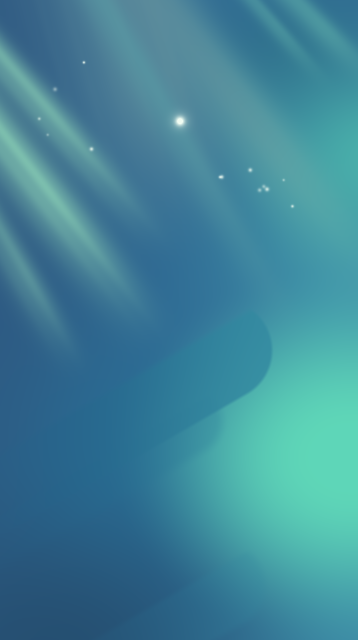
Reproduce this background procedurally as a WebGL 2 fragment shader.

```glsl
#version 300 es
precision highp float;
uniform vec2 u_resolution;
out vec4 fragColor;

float hash(float n) {
    return fract(sin(n * 127.1) * 43758.55);
}

float noise(float x) {
    float f = fract(x);
    return mix(hash(floor(x)), hash(floor(x) + 1.0), f * f * (3.0 - 2.0 * f));
}

float glow(vec2 p, vec2 center, vec2 radius) {
    vec2 d = (p - center) / radius;
    return exp(-dot(d, d));
}

// Light shaft from a to b, crisper on its upper right side
float ray(vec2 p, vec2 a, vec2 b, float width) {
    vec2 axis = b - a;
    float along = dot(p - a, axis) / dot(axis, axis);
    float side = dot(p - a, normalize(vec2(axis.y, -axis.x)));
    float s = side / (width * (side > 0.0 ? 0.65 : 1.1));
    float streaks = 0.86 + 0.14 * noise(side * 45.0 + a.x * 31.0 + 20.0);
    return exp(-s * s) * streaks * (1.0 - smoothstep(0.25, 1.05, along));
}

// Rounded diagonal band ending at its tip, cut along the upper side
float fold(vec2 p, vec2 tip, float radius, float soft) {
    vec2 q = p - tip;
    float along = dot(q, vec2(0.865, -0.5));
    float across = dot(q, vec2(0.5, 0.865));
    float d = length(vec2(max(along, 0.0), across)) - radius;
    float upper = smoothstep(-0.5, -0.32, across / radius);
    return (1.0 - smoothstep(-soft, soft, d)) * upper * smoothstep(-0.95, 0.0, along);
}

// Two scattered groups of tiny lights, left and right
float sparkles(vec2 p) {
    float light = 0.0;
    for (int i = 0; i < 13; i++) {
        float n = float(i);
        vec2 r = vec2(hash(n + 3.0), hash(n + 41.0));
        vec2 c = i < 5 ? vec2(0.08, 0.12) + r * vec2(0.31, 0.40)
                       : vec2(0.59, 0.41) + r * vec2(0.33, 0.10) + vec2(0.0, 0.13 * r.x);
        float size = mix(0.0035, 0.006, hash(n + 77.0));
        light += glow(p, c, vec2(size)) * mix(0.35, 0.9, hash(n + 19.0));
    }
    return light;
}

void main() {
    // Width spans 0 to 1, y runs down from the top to about 1.79
    vec2 uv = gl_FragCoord.xy / u_resolution;
    vec2 p = vec2(uv.x, (1.0 - uv.y) * 1.79);

    // Deep blue ground, darker at the lower left and upper right
    vec3 col = mix(vec3(0.18, 0.35, 0.51), vec3(0.19, 0.42, 0.58), smoothstep(0.0, 0.55, p.x));
    col = mix(col, vec3(0.15, 0.44, 0.59), 0.65 * glow(p, vec2(0.35, 1.32), vec2(0.35, 0.4)));
    float rightSide = smoothstep(0.4, 1.0, p.x) * smoothstep(0.25, 0.8, p.y);
    col = mix(col, vec3(0.25, 0.58, 0.67), rightSide * 0.9);
    col = mix(col, vec3(0.14, 0.30, 0.43), 0.85 * glow(p, vec2(0.18, 1.82), vec2(0.5, 0.34)));
    col = mix(col, vec3(0.18, 0.43, 0.54), 0.8 * glow(p, vec2(0.82, 0.15), vec2(0.25, 0.2)));

    // Teal glows on the right
    col = mix(col, vec3(0.29, 0.70, 0.67), 0.95 * glow(p, vec2(1.06, 0.44), vec2(0.32, 0.26)));
    float pool = length((p - vec2(0.98, 1.28)) / vec2(0.62, 0.5));
    col = mix(col, vec3(0.37, 0.84, 0.72), 1.0 - smoothstep(0.15, 1.12, pool));

    // Overlapping folds
    vec3 foldColor = mix(vec3(0.14, 0.39, 0.54), vec3(0.20, 0.54, 0.63), smoothstep(0.1, 0.78, p.x));
    col = mix(col, foldColor, 0.35 * fold(p, vec2(0.53, 1.18), 0.09, 0.02));
    col = mix(col, foldColor, 0.22 * fold(p, vec2(0.62, 1.64), 0.12, 0.015));
    col = mix(col, foldColor, 0.85 * fold(p, vec2(0.62, 0.98), 0.14, 0.006));

    // Broad haze at the top and the shafts on the right
    vec3 haze = vec3(0.37, 0.55, 0.61);
    vec3 mint = vec3(0.41, 0.74, 0.69);
    col = mix(col, haze, 0.85 * ray(p, vec2(0.38, 0.0), vec2(0.60, 0.72), 0.22));
    col = mix(col, mint, 0.75 * ray(p, vec2(0.47, 0.03), vec2(1.15, 0.89), 0.10) * smoothstep(0.3, 0.85, p.x));
    col = mix(col, haze, 0.60 * ray(p, vec2(0.47, 0.03), vec2(1.0, 0.70), 0.09));
    col = mix(col, vec3(0.35, 0.62, 0.65), 0.6 * ray(p, vec2(0.36, 0.12), vec2(0.86, 0.98), 0.05));
    col = mix(col, mint, 0.45 * ray(p, vec2(0.71, 0.0), vec2(0.93, 0.25), 0.025));
    col = mix(col, mint, 0.50 * ray(p, vec2(0.83, 0.0), vec2(1.08, 0.25), 0.04));

    // Shafts on the left
    vec3 pale = vec3(0.52, 0.79, 0.70);
    col = mix(col, pale, 0.75 * ray(p, vec2(0.0, 0.15), vec2(0.48, 0.70), 0.055));
    col = mix(col, pale, 0.90 * ray(p, vec2(0.0, 0.36), vec2(0.47, 0.96), 0.075));
    col = mix(col, pale, 0.50 * ray(p, vec2(0.0, 0.64), vec2(0.24, 1.05), 0.05));

    // Sparkles and one larger light
    float star = glow(p, vec2(0.503, 0.339), vec2(0.012)) + 0.3 * glow(p, vec2(0.503, 0.339), vec2(0.025));
    col = mix(col, vec3(0.94, 0.99, 0.95), clamp(star + sparkles(p), 0.0, 1.0));

    fragColor = vec4(col, 1.0);
}
```
